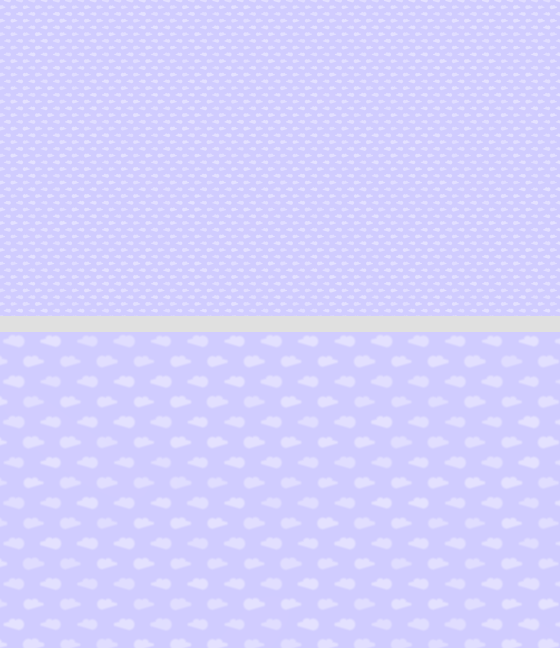
Top, the full canvas; bottom, a detail of the centre.
Write a WebGL 2 fragment shader that draws this pattern.

```glsl
#version 300 es
precision highp float;
// Pale lavender ground with staggered rows of small lighter petals.
// Each petal is a tapered capsule with a lump on top; alternate rows are
// shifted by half a step and mirrored, with slight fading per petal.

uniform vec2 u_resolution;
out vec4 outColor;

// Lengths below are fractions of the canvas height.
const vec2 PITCH = vec2(0.0388, 0.02134);    // step between petals and rows
const vec2 FIRST_PETAL = vec2(0.0046, 0.977); // centre of the top left petal

// Petal measures are fractions of the horizontal step.
const float HEAD_X = -0.11;
const float TAIL_X = 0.25;
const float HEAD_RADIUS = 0.15;
const float TAIL_RADIUS = 0.045;
const vec2 LUMP_CENTRE = vec2(0.05, 0.045);
const float LUMP_RADIUS = 0.112;
const float SIZE_VARIATION = 0.012;
const float FADE_VARIATION = 0.25;
const float EDGE_SOFTNESS = 0.045;
const float MOTTLE = 0.0008;

const vec3 GROUND = vec3(0.817, 0.801, 1.0);
const vec3 PETAL = vec3(0.895, 0.885, 1.0);

float hash(vec2 p) {
    vec3 q = fract(vec3(p.xyx) * 0.1031);
    q += dot(q, q.yzx + 33.33);
    return fract((q.x + q.y) * q.z);
}

// Signed distance to a petal whose tail points right.
float petalDistance(vec2 p) {
    float along = clamp((p.x - HEAD_X) / (TAIL_X - HEAD_X), 0.0, 1.0);
    vec2 spine = vec2(mix(HEAD_X, TAIL_X, along), 0.0);
    float body = length(p - spine) - mix(HEAD_RADIUS, TAIL_RADIUS, along);
    float lump = length(p - LUMP_CENTRE) - LUMP_RADIUS;
    return min(body, lump);
}

// Broad, faint unevenness from layered sines.
float mottle(vec2 p) {
    return 0.5 * sin(p.x * 19.0 + 2.0 * sin(p.y * 13.0))
         + 0.5 * sin(p.y * 23.0 + 2.0 * sin(p.x * 11.0));
}

void main() {
    vec2 uv = gl_FragCoord.xy / u_resolution.y;

    // Staggered lattice
    vec2 grid = (uv - FIRST_PETAL) / PITCH;
    float row = floor(grid.y + 0.5);
    float odd = mod(row, 2.0);
    grid.x -= 0.5 * odd;
    vec2 cell = vec2(floor(grid.x + 0.5), row);
    vec2 local = (grid - cell) * PITCH / PITCH.x;
    local.x *= 1.0 - 2.0 * odd;

    // Petal with small changes of size and strength
    float size = SIZE_VARIATION * (2.0 * hash(cell + 71.0) - 1.0);
    float fade = 1.0 - FADE_VARIATION * hash(cell + 137.0);
    float pixel = 1.0 / (u_resolution.y * PITCH.x);
    float edge = max(EDGE_SOFTNESS, 0.7 * pixel);
    float cover = 1.0 - smoothstep(-edge, edge, petalDistance(local) - size);

    vec3 color = mix(GROUND, PETAL, cover * fade);
    color += MOTTLE * mottle(uv);
    outColor = vec4(clamp(color, 0.0, 1.0), 1.0);
}
```
